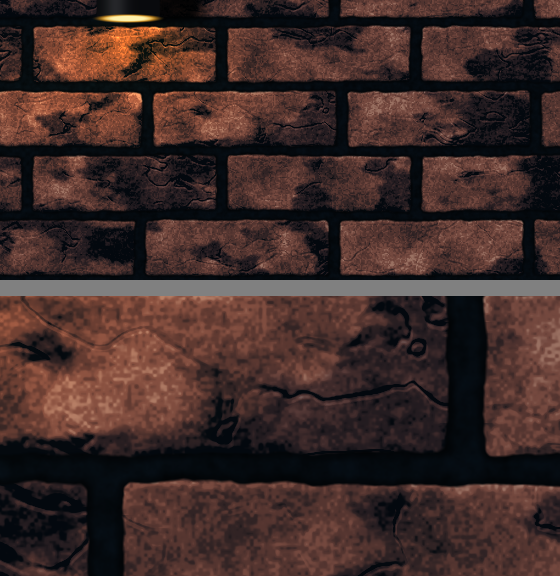
Top, the full canvas; bottom, a detail of the centre.
Give the GLSL for this texture, as a WebGL 2 fragment shader.

```glsl
#version 300 es
precision highp float;
uniform vec2 u_resolution;
out vec4 fragColor;

#define PITCH vec2(0.694, 0.2303)
#define BRICK_HALF vec2(0.326, 0.0975)
#define EDGE_WEAR 0.013
#define SLATE_AMOUNT 0.50
#define GRAIN 0.55
#define LAMP_POS vec2(0.458, 0.938)
#define LAMP_RADII vec2(0.113, 0.021)

const vec3 MORTAR = vec3(0.018, 0.042, 0.065);
const vec3 UMBER = vec3(0.20, 0.145, 0.15);
const vec3 CLAY = vec3(0.35, 0.22, 0.20);
const vec3 RUST = vec3(0.48, 0.30, 0.26);
const vec3 CHALK = vec3(0.64, 0.47, 0.41);

float hash(vec2 p) {
    vec3 q = fract(p.xyx * 0.1031);
    q += dot(q, q.yzx + 33.33);
    return fract((q.x + q.y) * q.z);
}

float noise(vec2 p) {
    vec2 i = floor(p), f = fract(p);
    f = f * f * (3.0 - 2.0 * f);
    return mix(mix(hash(i), hash(i + vec2(1, 0)), f.x),
               mix(hash(i + vec2(0, 1)), hash(i + vec2(1, 1)), f.x), f.y);
}

float fbm(vec2 p) {
    float sum = 0.0, amp = 0.533;
    for (int i = 0; i < 4; i++) {
        sum += amp * noise(p);
        p = mat2(1.6, 1.2, -1.2, 1.6) * p + 7.3;
        amp *= 0.5;
    }
    return sum;
}

float roundBox(vec2 p, vec2 halfSize, float r) {
    vec2 d = abs(p) - halfSize + r;
    return length(max(d, 0.0)) + min(max(d.x, d.y), 0.0) - r;
}

// Thin branching fissures along the middle level of warped noise
float fissure(vec2 p) {
    vec2 warp = vec2(noise(p * 14.0), noise(p * 14.0 + 31.0)) * 0.7;
    float level = abs(fbm(p * vec2(7.0, 13.0) + warp) - 0.5);
    return 1.0 - smoothstep(0.004, 0.035, level);
}

float relief(vec2 p) {
    return fbm(p * vec2(26.0, 38.0)) - 0.45 * fissure(p);
}

vec3 brickColor(vec2 p, vec2 local, vec2 id, float d) {
    vec2 q = p + 19.0 * vec2(hash(id + 3.0), hash(id + 11.0));
    float grain = 0.6 * noise(q * 230.0) + 0.4 * noise(q * 110.0) - 0.5;
    float slope = relief(q) - relief(q + vec2(-0.002, 0.006));

    // Dark flaked areas gather toward the right end of each brick
    float bias = 0.09 * local.x / BRICK_HALF.x + 0.10 * (hash(id + 5.0) - 0.5);
    float slate = smoothstep(SLATE_AMOUNT, SLATE_AMOUNT + 0.14, fbm(q * vec2(6.0, 10.0)) + bias);
    float crack = fissure(q) * mix(0.35 * smoothstep(0.4, 0.6, noise(q * 6.0)), 0.85, slate);

    float tone = 0.47 + 0.9 * (fbm(q * 11.0 + 40.0) - 0.5) + 0.14 * (hash(id) - 0.5);
    tone += GRAIN * grain + 0.45 * slope * (0.5 + slate);
    tone += 0.22 * smoothstep(-0.014, -0.002, d) * sign(local.y) * step(0.06, abs(local.y));
    tone -= 0.38 * slate + 0.4 * crack;

    vec3 color = mix(MORTAR, UMBER, smoothstep(-0.12, 0.18, tone));
    color = mix(color, CLAY, smoothstep(0.18, 0.45, tone));
    color = mix(color, RUST, smoothstep(0.45, 0.68, tone));
    color = mix(color, CHALK, smoothstep(0.68, 0.95, tone));
    return color * mix(vec3(1), vec3(0.72, 0.78, 0.88), slate);
}

void main() {
    vec2 p = gl_FragCoord.xy / u_resolution.y;
    float aa = 1.0 / u_resolution.y;

    // Running bond with a slight drift between courses
    float row = floor(p.y / PITCH.y);
    float shift = 0.154 + 0.273 * mod(row, 2.0) + 0.026 * sin(row * 0.8);
    float column = floor((p.x - shift) / PITCH.x + 0.5);
    vec2 id = vec2(column, row);
    vec2 local = p - vec2(shift + column * PITCH.x, (row + 0.5) * PITCH.y);
    vec2 worn = local + EDGE_WEAR * (vec2(fbm(p * 24.0), fbm(p * 24.0 + 9.0)) - 0.5);
    worn.y += 0.008 * (hash(id + 23.0) - 0.5) * local.x / BRICK_HALF.x;
    float d = roundBox(worn, BRICK_HALF, 0.012);

    vec3 joint = MORTAR * (0.45 + 1.0 * fbm(p * 60.0)) * (0.55 + 0.45 * smoothstep(0.0, 0.012, d));
    vec3 color = mix(joint, brickColor(p, local, id, d), 1.0 - smoothstep(-0.002 - aa, aa, d));

    // Warm pool of light under the lamp, shade above it
    float below = 1.0 - smoothstep(0.90, 0.95, p.y);
    vec2 pool = (p - vec2(0.36, 0.71)) / vec2(0.46, 0.23);
    vec2 beam = (p - vec2(0.50, 0.85)) / vec2(0.19, 0.11);
    color *= 0.94 + below * (exp(-dot(pool, pool)) * vec3(0.65, 0.42, 0.10)
                           + exp(-dot(beam, beam)) * vec3(0.95, 0.60, -0.15));
    float shade = 1.0 - smoothstep(0.11, 0.20, abs(p.x - 0.57));
    color *= 1.0 - 0.85 * shade * (1.0 - below);

    // Lamp: dark cylinder with a glowing elliptical opening
    vec2 l = p - LAMP_POS;
    float rim = (length(l / LAMP_RADII) - 1.0) * LAMP_RADII.y;
    float body = min(rim, max(abs(l.x) - LAMP_RADII.x, -l.y));
    float sheen = exp(-pow((l.x + 0.045) / 0.04, 2.0));
    vec3 metal = vec3(0.035, 0.04, 0.05) + 0.11 * sheen;
    color = mix(color, metal, 1.0 - smoothstep(-aa, aa, body));
    vec2 bulbRadii = LAMP_RADII * vec2(0.93, 0.65);
    float bulb = length((l + vec2(0.0, 0.004)) / bulbRadii);
    vec3 light = mix(vec3(1.0, 0.95, 0.68), vec3(0.85, 0.58, 0.12), smoothstep(0.5, 1.0, bulb));
    color = mix(color, light, 1.0 - smoothstep(-aa, aa, (bulb - 1.0) * bulbRadii.y));

    fragColor = vec4(clamp(color, 0.0, 1.0), 1.0);
}
```
